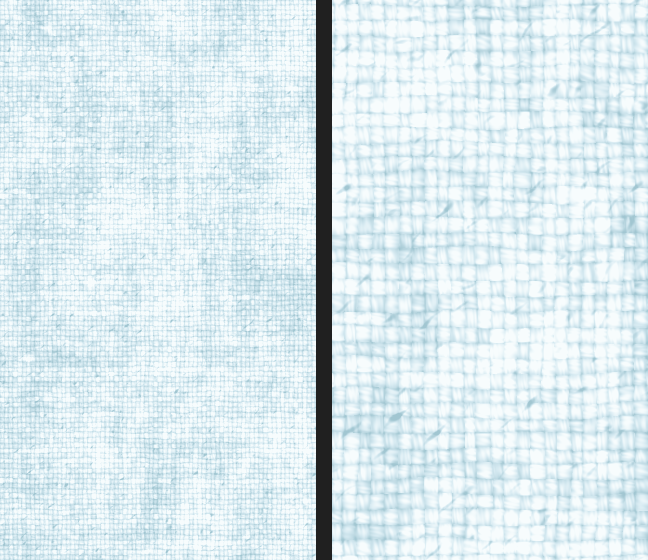
Left, the full canvas; right, a detail of the centre.
This texture is drawn by a WebGL 2 fragment shader. Its source:

```glsl
#version 300 es
precision highp float;

uniform vec2 u_resolution;
out vec4 fragColor;

#define THREADS vec2(72.0, 110.0)
#define THREAD_WIDTH vec2(0.80, 0.84)
#define WIDTH_VARIATION 0.28
#define WOBBLE 0.30
#define EDGE_SOFTNESS 0.14
#define FIBRE_STRENGTH 0.38
#define CLOUD_STRENGTH 0.26
#define SLUB_STRENGTH 0.45
#define GAP_COLOR vec3(0.63, 0.775, 0.82)
#define BODY_COLOR vec3(0.84, 0.918, 0.948)
#define LIGHT_COLOR vec3(0.97, 0.99, 0.993)

const float PI = 3.14159265;

float hash(vec2 p) {
    vec3 q = fract(vec3(p.xyx) * 0.1031);
    q += dot(q, q.yzx + 33.33);
    return fract((q.x + q.y) * q.z);
}

vec2 gradient(vec2 cell) {
    float angle = 2.0 * PI * hash(cell + 57.0);
    return vec2(cos(angle), sin(angle));
}

float gradientNoise(vec2 p) {
    vec2 i = floor(p), f = fract(p);
    vec2 u = f * f * f * (f * (f * 6.0 - 15.0) + 10.0);
    vec2 e = vec2(0.0, 1.0);
    float low = mix(dot(gradient(i), f), dot(gradient(i + e.yx), f - e.yx), u.x);
    float high = mix(dot(gradient(i + e), f - e), dot(gradient(i + 1.0), f - 1.0), u.x);
    return mix(low, high, u.y);
}

// x: coverage of one yarn, y: its brightness
vec2 yarn(float across, float along, float index, float height, float width, float seed) {
    float swell = gradientNoise(vec2(along * 0.35, index * 3.7 + seed));
    float halfWidth = 0.5 * width * (1.0 + WIDTH_VARIATION * swell + 0.12 * height);
    float d = abs(across - 0.5);
    float cover = 1.0 - smoothstep(halfWidth - EDGE_SOFTNESS, halfWidth + EDGE_SOFTNESS, d);
    float roundness = 1.0 - 0.5 * min(d * d / (halfWidth * halfWidth), 1.0);
    float tone = 0.16 * (hash(vec2(index, seed)) - 0.5) + 0.25 * swell;
    return vec2(cover, 0.48 + 0.42 * height * roundness + tone);
}

float weave(vec2 uv) {
    vec2 g = uv * THREADS;

    // Uneven, slightly wandering threads
    g += WOBBLE * vec2(gradientNoise(g * vec2(0.9, 0.22)), gradientNoise(g * vec2(0.18, 0.9) + 31.0));
    g += WOBBLE * vec2(gradientNoise(g * 0.11 + 11.0), gradientNoise(g * 0.11 + 73.0));
    vec2 cell = floor(g), f = fract(g);

    // Plain weave: warp and weft take turns on top
    vec2 turn = 1.0 - 2.0 * mod(cell, 2.0);
    float warpHeight = turn.x * sin(PI * g.y);
    float weftHeight = -turn.y * sin(PI * g.x);
    vec2 warp = yarn(f.x, g.y, cell.x, warpHeight, THREAD_WIDTH.x, 13.0);
    vec2 weft = yarn(f.y, g.x, cell.y, weftHeight, THREAD_WIDTH.y, 91.0);
    weft.y += 0.05;
    bool warpOnTop = warpHeight > weftHeight;
    vec2 top = warpOnTop ? warp : weft;
    vec2 under = warpOnTop ? weft : warp;
    float shade = mix(0.04, under.y, under.x);
    shade = mix(shade, top.y, top.x);

    // Each float differs, with fine fibres running along its yarn
    shade += 0.18 * (hash(cell + 5.0) - 0.5);
    vec2 fibreScale = warpOnTop ? vec2(4.0, 1.1) : vec2(1.1, 4.0);
    shade += FIBRE_STRENGTH * gradientNoise(g * fibreScale + 0.6 * g.yx);

    // Stray dark hairs on the slant
    vec2 slant = vec2(g.x + 0.7 * g.y, g.y - 0.7 * g.x);
    shade -= 0.7 * smoothstep(0.32, 0.65, gradientNoise(slant * vec2(0.45, 1.3) + 19.0));
    return shade;
}

// Broad fading, bands along both threads, and pale thick spots
float wear(vec2 uv) {
    vec2 g = uv * THREADS;
    float clouds = gradientNoise(g * 0.065 + 3.0) + 0.6 * gradientNoise(g * 0.17 + 47.0);
    float bands = gradientNoise(g * vec2(0.035, 0.5) + 8.0) + 0.8 * gradientNoise(g * vec2(0.45, 0.03) + 62.0);
    float slubs = smoothstep(0.38, 0.65, gradientNoise(g * vec2(0.22, 0.34) + 28.0));
    return CLOUD_STRENGTH * (clouds + 0.8 * bands) + SLUB_STRENGTH * slubs;
}

void main() {
    // Four samples per pixel
    float shade = 0.0;
    for (int k = 0; k < 4; k++) {
        vec2 offset = (vec2(k & 1, k >> 1) - 0.5) * 0.5;
        shade += 0.25 * weave((gl_FragCoord.xy + offset) / u_resolution);
    }
    shade += wear(gl_FragCoord.xy / u_resolution);

    vec3 color = mix(GAP_COLOR, BODY_COLOR, smoothstep(-0.1, 0.7, shade));
    color = mix(color, LIGHT_COLOR, smoothstep(0.5, 1.0, shade));
    fragColor = vec4(color, 1.0);
}
```
